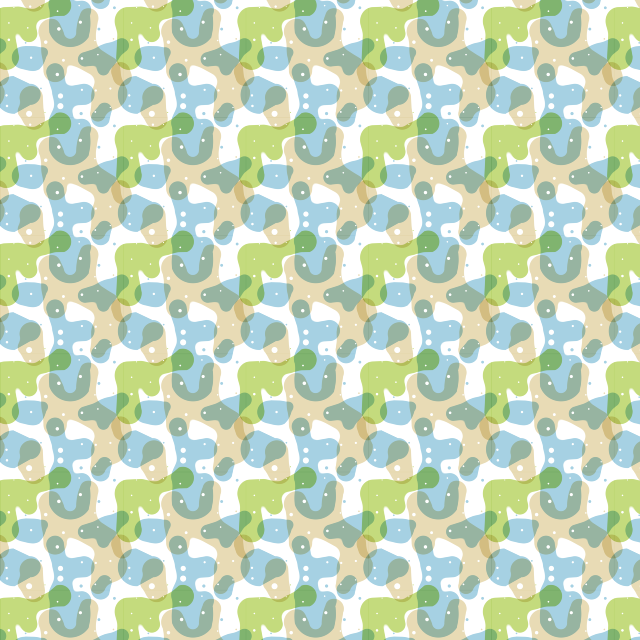
Reproduce this pattern procedurally as a Shadertoy shader.

```glsl
#define UNITS 1152.0
#define TILE vec2(220.9, 212.6)
#define SEAM vec2(58.8, 40.4)
#define BEIGE vec3(0.91, 0.86, 0.71)
#define BLUE vec3(0.65, 0.82, 0.89)
#define GREEN vec3(0.77, 0.86, 0.49)
#define FILLET 12.0
#define DOT_GRID 7.0
#define DOT_MAX 6.0
#define DOT_CHANCE 0.8
#define SEAM_WIDTH 0.8
#define SEAM_DEPTH 0.3

float hash(vec2 p) {
    return fract(sin(dot(p, vec2(127.1, 311.7))) * 43758.5453);
}

float smin(float a, float b) {
    float h = max(FILLET - abs(a - b), 0.0) / FILLET;
    return min(a, b) - h * h * FILLET * 0.25;
}

// Tapered capsule between two discs (x, y, radius), repeated over the tiling
float limb(vec2 p, vec3 a, vec3 b) {
    vec2 q = p - 0.5 * (a.xy + b.xy);
    q -= TILE * round(q / TILE);
    vec2 axis = 0.5 * (b.xy - a.xy);
    float t = clamp(dot(q, axis) / dot(axis, axis), -1.0, 1.0);
    return length(q - axis * t) - mix(a.z, b.z, 0.5 + 0.5 * t);
}

float beigeBlobs(vec2 p) {
    float body = limb(p, vec3(150, 98, 23), vec3(165, 125, 29));
    body = smin(body, limb(p, vec3(165, 125, 29), vec3(200, 125, 29)));
    body = smin(body, limb(p, vec3(200, 118, 28), vec3(217, 74, 18)));
    body = smin(body, limb(p, vec3(157, 140, 22), vec3(157, 168, 21)));
    body = smin(body, limb(p, vec3(205, 138, 25), vec3(250, 165, 23)));
    body = smin(body, limb(p, vec3(250, 170, 20), vec3(256, 208, 31)));
    body = smin(body, limb(p, vec3(244, 215, 20), vec3(234, 246, 14)));
    float inlet = limb(p, vec3(180, 50, 18), vec3(184, 100, 11));
    body = -smin(-body, inlet);
    float drop = limb(p, vec3(114, 217, 21), vec3(119, 255, 18));
    drop = smin(drop, limb(p, vec3(100, 242, 10), vec3(119, 255, 15)));
    return min(body, drop);
}

float blueBlobs(vec2 p) {
    float hook = limb(p, vec3(157, 171, 16), vec3(165, 205, 13));
    hook = smin(hook, limb(p, vec3(175, 215, 17), vec3(209, 211, 19)));
    hook = smin(hook, limb(p, vec3(174, 215, 14), vec3(168, 262, 20)));
    hook = smin(hook, limb(p, vec3(168, 262, 20), vec3(182, 299, 36)));
    hook = smin(hook, limb(p, vec3(205, 272, 17), vec3(186, 299, 37)));
    float fish = limb(p, vec3(211, 148, 13), vec3(250, 140, 17));
    fish = smin(fish, limb(p, vec3(250, 140, 17), vec3(277, 123, 13)));
    fish = smin(fish, limb(p, vec3(252, 142, 14), vec3(244, 166, 11)));
    float bean = limb(p, vec3(83, 212, 34), vec3(112, 211, 19));
    float bowl = limb(p, vec3(99, 145, 20), vec3(117, 146, 20));
    bowl = smin(bowl, limb(p, vec3(117, 146, 20), vec3(136, 135, 8)));
    float pebble = limb(p, vec3(239, 253, 17), vec3(246, 239, 13));
    return min(min(hook, fish), min(min(bean, bowl), pebble));
}

float greenBlob(vec2 p) {
    float d = limb(p, vec3(67, 77, 23), vec3(90, 76, 23));
    d = smin(d, limb(p, vec3(65, 85, 16), vec3(69, 144, 23)));
    d = smin(d, limb(p, vec3(105, 78, 15), vec3(110, 102, 15)));
    d = smin(d, limb(p, vec3(100, 77, 13), vec3(140, 61, 10)));
    return smin(d, limb(p, vec3(140, 61, 10), vec3(166, 51, 20)));
}

// Signed distances: beige, second beige, blue, green
vec4 blobs(vec2 p) {
    float patchBlob = limb(p, vec3(54, 170, 17), vec3(57, 179, 17));
    return vec4(beigeBlobs(p), patchBlob, blueBlobs(p), greenBlob(p));
}

float cover(float d, float pixel) {
    return 1.0 - smoothstep(-0.6 * pixel, 0.6 * pixel, d);
}

vec3 inked(vec3 col, vec3 ink, float amount) {
    return col * mix(vec3(1.0), ink, amount);
}

void mainImage(out vec4 fragColor, in vec2 fragCoord) {
    float pixel = UNITS / iResolution.y;
    vec2 p = vec2(fragCoord.x, iResolution.y - fragCoord.y) * pixel - UNITS / 3.0;

    // Transparent inks multiply where they overlap
    vec4 d = blobs(p);
    vec3 col = vec3(1.0);
    col = inked(col, BEIGE, cover(d.x, pixel));
    col = inked(col, BEIGE, cover(d.y, pixel));
    col = inked(col, BLUE, cover(d.z, pixel));
    col = inked(col, GREEN, cover(d.w, pixel));

    // Dots: white inside the blobs, coloured on the ground, clear of all edges
    vec2 local = mod(p - SEAM, TILE);
    vec2 cellSize = TILE / DOT_GRID;
    vec2 cell = floor(local / cellSize);
    vec2 jitter = vec2(hash(cell + 3.1), hash(cell + 8.7)) - 0.5;
    vec2 center = (cell + 0.5 + 0.55 * jitter) * cellSize;
    vec4 around = blobs(center + SEAM);
    vec4 gap = abs(around);
    float clearance = min(min(gap.x, gap.y), min(gap.z, gap.w));
    float size = hash(cell + 21.3);
    float radius = min(mix(1.3, DOT_MAX, size * size), 0.6 * clearance);
    float ground = min(min(around.x, around.y), min(around.z, around.w));
    float pick = hash(cell + 5.9);
    vec3 ink = pick < 0.35 ? BEIGE : (pick < 0.68 ? BLUE : GREEN);
    float shown = step(hash(cell + 13.7), DOT_CHANCE) * step(0.8, radius);
    float dotCover = shown * cover(length(local - center) - radius, pixel);
    col = mix(col, ground > 0.0 ? ink : vec3(1.0), dotCover);

    // Hairline seams darken only the inked areas
    vec2 edge = min(local, TILE - local);
    float seam = cover(min(edge.x, edge.y) - 0.5 * SEAM_WIDTH, pixel);
    col = mix(col, col * col, SEAM_DEPTH * seam);

    fragColor = vec4(col, 1.0);
}
```
